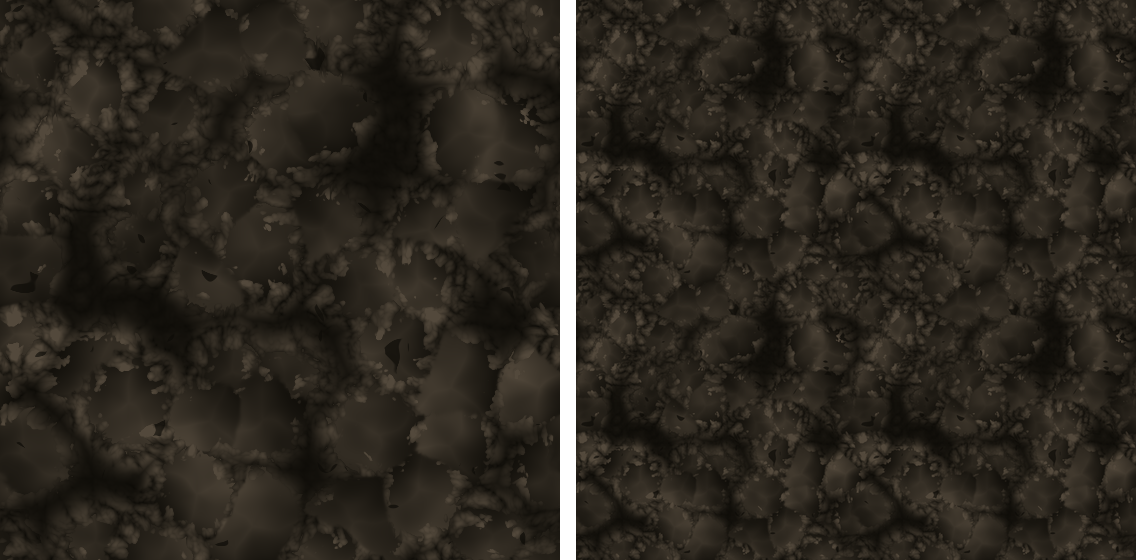
Left, the tile; right, the same tile 2 across and 2 down.
Write a three.js fragment shader that draws this texture.

```glsl
varying vec2 vUv;

vec2 hash(vec2 p) {
  p = vec2(dot(p, vec2(127.1, 311.7)), dot(p, vec2(269.5, 183.3)));
  return fract(sin(p) * 43758.55);
}

vec2 direction(float turn) {
  return vec2(cos(6.2832 * turn), sin(6.2832 * turn));
}

float slope(vec2 cell, vec2 offset, float period) {
  return dot(direction(hash(mod(cell, period)).x), offset);
}

// Gradient noise that wraps after a whole number of cells
float noise(vec2 uv, float period) {
  vec2 p = uv * period, i = floor(p), f = fract(p);
  vec2 u = f * f * f * (f * (f * 6.0 - 15.0) + 10.0), e = vec2(1.0, 0.0);
  return mix(
    mix(slope(i, f, period), slope(i + e.xy, f - e.xy, period), u.x),
    mix(slope(i + e.yx, f - e.yx, period), slope(i + e.xx, f - e.xx, period), u.x),
    u.y);
}

// Rounded lumps parted by creases
float billow(vec2 uv, float period) {
  return abs(noise(uv, period)) + 0.5 * abs(noise(uv, period * 2.0))
       + 0.25 * abs(noise(uv, period * 4.0));
}

// Overlapping boulders: the highest one wins, bare floor stays dark
float boulders(vec2 uv, float count, float lumps) {
  vec2 p = uv * count;
  float bend = 0.7 * noise(uv, 13.0);
  float light = 0.02 + 0.2 * lumps, total = 1.0;
  for (int y = -1; y <= 1; y++) {
    for (int x = -1; x <= 1; x++) {
      vec2 cell = floor(p) + vec2(float(x), float(y));
      vec2 place = hash(mod(cell, count));
      vec2 form = hash(mod(cell, count) + 57.0);
      vec2 d = (p - cell - 0.03 - 0.94 * place) / (0.7 + 0.25 * form.x);
      float r = length(d);
      float facing = dot(d, direction(form.y));

      // Three faint ridges meet at the crown of the smooth core
      float angle = atan(d.y, d.x) + 6.2832 * place.x + bend;
      float arm = abs(mod(angle, 2.0944) - 1.0472);
      float ridge = exp(-5.0 * r * sin(arm)) * (1.0 - 0.7 * min(r, 1.0));
      float smoothFace = max(0.4 + 0.5 * facing + 0.22 * ridge, 0.06);

      // Crumbly fringe around the core, wider on some boulders
      float reach = 0.5 + 0.4 * fract(form.x * 7.0 + form.y * 3.0);
      float core = 1.0 - smoothstep(-0.025, 0.025, r + 0.55 * lumps - reach);
      float crumbs = (0.1 + 1.45 * lumps) * (1.25 - 0.55 * r) + 0.12 * facing;

      float top = (1.06 - r * r - 0.4 * lumps) * (0.5 + 0.6 * place.y);
      float shade = mix(max(crumbs, 0.0), smoothFace, core);
      shade *= mix(0.3, 1.0, smoothstep(0.0, 0.4, top));
      float weight = exp(45.0 * top);
      light += weight * shade;
      total += weight;
    }
  }
  return light / total;
}

void main() {
  vec2 uv = vUv;
  vec2 bent = uv + 0.024 * vec2(noise(uv, 8.0), noise(uv + 0.43, 8.0))
            + 0.008 * vec2(noise(uv, 25.0), noise(uv + 0.57, 25.0));
  vec2 swirl = uv + 0.016 * vec2(noise(uv + 0.21, 11.0), noise(uv + 0.67, 11.0));
  float lumps = billow(swirl, 24.0);
  float light = boulders(bent, 7.0, lumps);

  // Broad patches of gloom and soft mottling
  light *= 1.05 + 0.75 * noise(uv + 0.31, 4.0) + 0.35 * noise(swirl, 19.0);

  // A few small cusped pits
  float pit = noise(bent + 0.13, 15.0) - 0.8 * abs(noise(uv + 0.2, 22.0));
  light *= 1.0 - 0.7 * smoothstep(0.4, 0.44, pit);

  vec3 hollow = vec3(0.05, 0.043, 0.026);
  vec3 stone = vec3(0.28, 0.246, 0.2);
  gl_FragColor = vec4(mix(hollow, stone, clamp(light, 0.0, 1.2)), 1.0);
}
```
